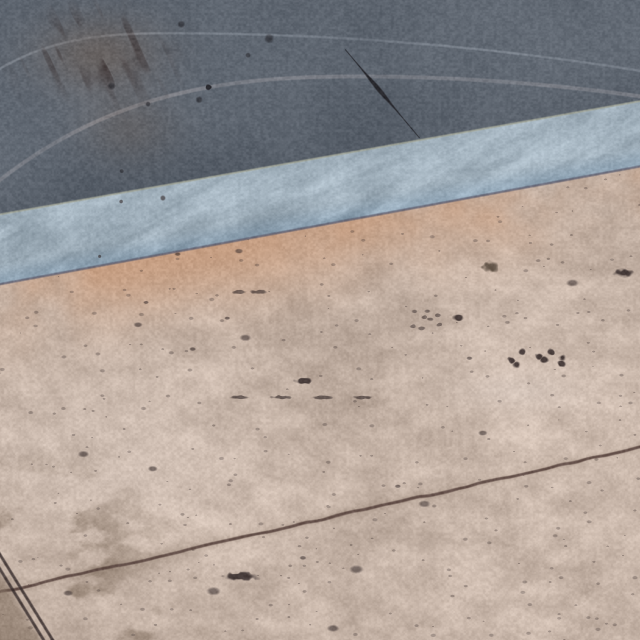
This texture is drawn by a three.js fragment shader. Its source:

```glsl
// Weathered concrete slab below a pale steel strip and a dark sloped panel.
// Slanted lines divide the surfaces; layered noise gives grain and stains,
// cellular noise gives pits, and bent parabolas give the scuff arcs.
varying vec2 vUv;

const vec3 PANEL = vec3(0.375, 0.405, 0.445);
const vec3 STEEL = vec3(0.61, 0.67, 0.715);
const vec3 CONCRETE = vec3(0.785, 0.715, 0.665);
const vec3 PALE = vec3(0.86, 0.80, 0.76);
const vec3 RUST = vec3(0.77, 0.60, 0.48);
const vec3 STAIN = vec3(0.50, 0.43, 0.37);
const vec3 INK = vec3(0.20, 0.16, 0.16);
const vec2 STRIP_TOP = vec2(0.665, 0.177); // height at left, slope
const vec2 STRIP_BOTTOM = vec2(0.556, 0.184);
const vec2 JOINT = vec2(0.0745, 0.2265);
const float SOFT = 0.0016;

float hash(vec2 p) {
  return fract(sin(dot(p, vec2(127.1, 311.7))) * 43758.55);
}

float noise(vec2 p) {
  vec2 i = floor(p), f = fract(p);
  f = f * f * (3.0 - 2.0 * f);
  return mix(mix(hash(i), hash(i + vec2(1, 0)), f.x),
             mix(hash(i + vec2(0, 1)), hash(i + vec2(1, 1)), f.x), f.y);
}

// Layered noise, centred on zero.
float layered(vec2 p) {
  float sum = -0.48, amp = 0.5;
  for (int i = 0; i < 5; i++) {
    sum += amp * noise(p);
    p = mat2(1.6, 1.2, -1.2, 1.6) * p + 7.3;
    amp *= 0.5;
  }
  return sum;
}

// Scattered pits: a random share of the cells holds one.
float pits(vec2 p, float share) {
  float cover = 0.0;
  for (int k = 0; k < 9; k++) {
    vec2 id = floor(p) + vec2(mod(float(k), 3.0), floor(float(k) / 3.0)) - 1.0;
    vec2 center = id + vec2(hash(id), hash(id + 31.7));
    float r = 0.1 + 0.22 * hash(id + 57.1);
    cover = max(cover, smoothstep(r * 1.3, r * 0.5, length(p - center)) * step(hash(id + 83.3), share));
  }
  return cover;
}

float blob(vec2 p, float x, float y, float w, float h) {
  vec2 d = (p - vec2(x, y)) / vec2(w, h);
  return exp(-dot(d, d));
}

// Ragged elliptic spot.
float mark(vec2 p, float x, float y, float w, float h) {
  float wobble = 0.7 * noise(p * 170.0) - 0.35;
  return 1.0 - smoothstep(0.55, 1.25, length((p - vec2(x, y)) / vec2(w, h)) + wobble);
}

float stroke(float d, float width) {
  return 1.0 - smoothstep(width - SOFT, width + SOFT, abs(d));
}

float above(vec2 p, vec2 line) {
  return (p.y - line.x - line.y * p.x) * inversesqrt(1.0 + line.y * line.y);
}

// Arc falling gently to the right of its crest, steeply to the left.
float arc(vec2 p, vec2 crest, float bend, float leftBend) {
  float d = crest.x - p.x, l = max(d, 0.0);
  float slope = 2.0 * bend * d + 3.0 * leftBend * l * l;
  return (p.y - crest.y + bend * d * d + leftBend * l * l * l) * inversesqrt(1.0 + slope * slope);
}

vec3 panel(vec2 p) {
  vec3 c = PANEL + 0.09 * layered(p * 7.0);
  c -= 0.03 * smoothstep(0.12, 0.0, above(p, STRIP_TOP));
  // rust and steep scratches
  float scratch = noise(vec2(p.x * 95.0 + p.y * 45.0, p.y * 17.0 - p.x * 6.0));
  float worn = blob(p, 0.155, 0.915, 0.09, 0.055);
  c = mix(c, vec3(0.42, 0.36, 0.32), 0.55 * worn + 0.3 * blob(p, 0.2, 0.8, 0.07, 0.05));
  c = mix(c, INK, 0.75 * smoothstep(0.6, 0.85, scratch) * worn);
  // scuff arcs
  float fade = 0.55 + 0.45 * noise(p * 14.0);
  c += 0.115 * fade * stroke(arc(p, vec2(0.27, 0.948), 0.11, 2.4), 0.0018);
  c += vec3(0.13, 0.11, 0.1) * fade * stroke(arc(p, vec2(0.56, 0.8805), 0.16, 0.635), 0.003);
  // tapered crack
  vec2 q = p - vec2(0.54, 0.922), run = vec2(0.115, -0.137);
  float t = clamp(dot(q, run) / dot(run, run), 0.0, 1.0);
  float dark = stroke(length(q - run * t), 0.0005 + 0.0028 * exp(-pow(abs(t - 0.45) / 0.17, 2.0)));
  dark = max(dark, mark(p, 0.326, 0.863, 0.005, 0.005));
  return mix(c, vec3(0.15, 0.15, 0.17), max(dark, 0.6 * pits(p * 36.0, 0.035)));
}

vec3 steel(vec2 p) {
  float brushed = layered(vec2(p.x * 12.0 + p.y * 10.0, p.y * 55.0 - p.x * 28.0));
  vec3 c = STEEL + 0.2 * brushed + 0.16 * layered(p * 9.0) + 0.06 * blob(p, 0.43, 0.7, 0.15, 0.035);
  c -= vec3(0.07, 0.05, 0.03) * smoothstep(0.035, 0.0, above(p, STRIP_BOTTOM));
  return mix(c, INK, 0.6 * pits(p * 44.0, 0.03));
}

vec3 concrete(vec2 p) {
  float broad = layered(p * 5.0), drop = above(p, STRIP_BOTTOM) / 0.085;
  vec3 c = CONCRETE + 0.13 * broad + 0.17 * layered(p * vec2(24, 38));
  // rust bleed, grey centre, pale scrapes, brown corner
  c = mix(c, RUST, 0.85 * exp(-drop * drop) * smoothstep(-0.33, 0.17, broad));
  c -= 0.055 * blob(p, 0.52, 0.4, 0.22, 0.14);
  c = mix(c, PALE, 0.65 * blob(p, 0.81, 0.39, 0.09, 0.03) + 0.4 * blob(p, 0.15, 0.28, 0.22, 0.12));
  float corner = blob(p, 0.08, 0.14, 0.15, 0.12) + 0.7 * blob(p, 0.18, 0.01, 0.14, 0.06);
  c = mix(c, STAIN, 0.65 * corner * smoothstep(0.0, 0.2, layered(p * vec2(15, 26) + 3.0)));
  // pits, clusters, dashes and spots
  float dark = max(0.65 * pits(p * vec2(30, 50), 0.035), 0.35 * pits(p * vec2(75, 115), 0.07));
  for (int i = 0; i < 8; i++) {
    float k = float(i), u = hash(vec2(k, 2)) - 0.5, v = hash(vec2(k, 9)) - 0.5;
    dark = max(dark, mark(p, 0.838 + 0.09 * u, 0.45 + 0.045 * v, 0.006, 0.005));
    dark = max(dark, 0.6 * mark(p, 0.685 + 0.09 * v, 0.5 + 0.03 * u, 0.005, 0.003));
    if (i < 4) dark = max(dark, 0.75 * mark(p, 0.375 + 0.064 * k, 0.379, 0.015, 0.0028));
    if (i < 2) dark = max(dark, 0.7 * mark(p, 0.374 + 0.029 * k, 0.544, 0.011, 0.003));
  }
  dark = max(dark, mark(p, 0.475, 0.405, 0.014, 0.004));
  dark = max(dark, mark(p, 0.378, 0.099, 0.024, 0.006));
  dark = max(dark, mark(p, 0.716, 0.504, 0.007, 0.005));
  dark = max(dark, mark(p, 0.974, 0.573, 0.014, 0.006));
  c = mix(c, INK, 0.85 * dark);
  c = mix(c, STAIN * 0.8, mark(p, 0.766, 0.583, 0.012, 0.008));
  // slab joints
  float joint = above(p, JOINT) + 0.003 * noise(p * 40.0) - 0.0015;
  c = mix(c, STAIN, 0.35 * exp(-abs(joint) / 0.006));
  c = mix(c, vec3(0.34, 0.26, 0.24), 0.85 * stroke(joint, 0.0022));
  float side = dot(p - vec2(0, 0.122), vec2(0.851, 0.525));
  c = mix(c, STAIN, 0.55 * smoothstep(0.0, -0.02, side));
  return mix(c, INK, 0.8 * stroke(abs(side) - 0.006, 0.0022));
}

void main() {
  vec2 p = vUv;
  float top = above(p, STRIP_TOP), bottom = above(p, STRIP_BOTTOM);
  vec3 c = mix(concrete(p), steel(p), smoothstep(-SOFT, SOFT, bottom));
  c = mix(c, vec3(0.36, 0.36, 0.43), 0.75 * stroke(bottom, 0.0018));
  c = mix(c, panel(p), smoothstep(-SOFT, SOFT, top));
  c = mix(c, vec3(0.66, 0.67, 0.6), 0.7 * stroke(top, 0.0015));
  c += 0.1 * (0.6 * noise(p * 230.0) + 0.4 * noise(p * 410.0) - 0.5);
  gl_FragColor = vec4(c, 1.0);
}
```
